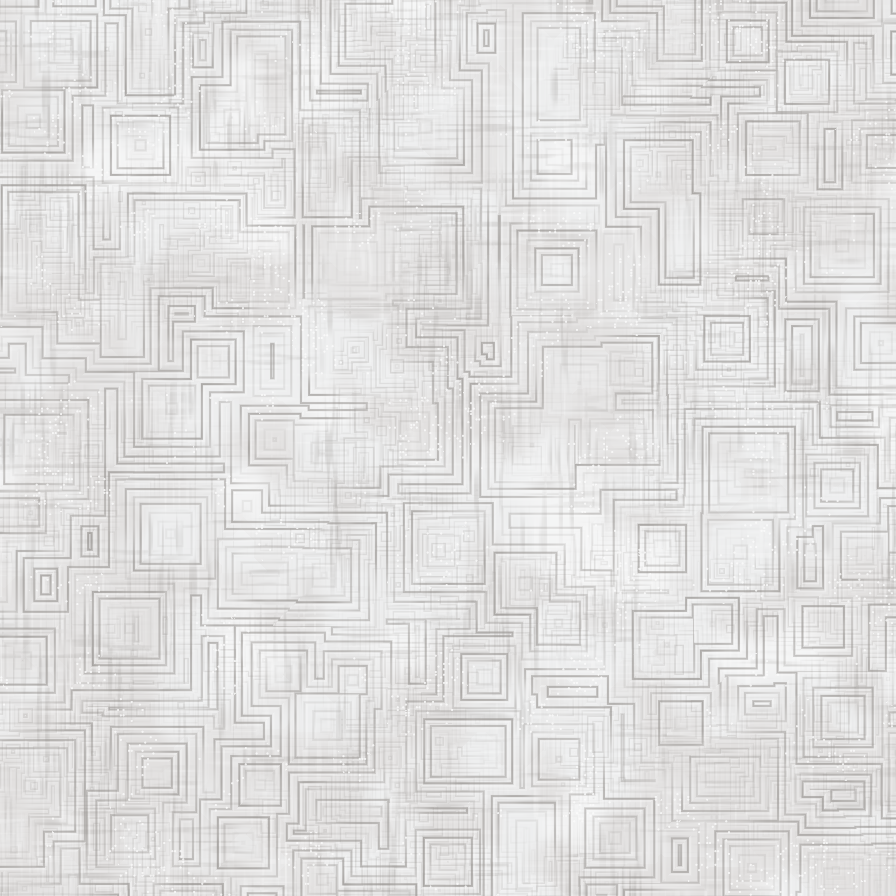
This pattern is drawn by a Shadertoy shader. Its source:

```glsl
// Pale embossed maze of nested squares with stepped outlines, fine fibres and white flecks.
#define BOX_GRID 9.0        // large boxes across the canvas
#define RING_PITCH 0.0094   // distance between nested outlines
#define LINE_WIDTH 0.0023   // thickness of the main outlines
#define LINE_DEPTH 0.95     // darkness of the main outlines
#define LIP_GAIN 0.5        // brightness of the lit lip beside them
#define DETAIL_DEPTH 0.33   // darkness of the small outlines
#define FIBRE_DEPTH 0.26    // darkness of the straight fibres
#define FLECK_GRID 330.0    // fleck cells across the canvas

const vec3 PAPER = vec3(0.886, 0.879, 0.876);
const vec3 PALE  = vec3(0.932, 0.935, 0.937);
const vec3 LINE  = vec3(0.605, 0.592, 0.580);
const vec3 WHITE = vec3(0.985);

float hash(vec2 p) {
    return fract(sin(dot(p, vec2(127.1, 311.7))) * 43758.55);
}

float noise(vec2 p) {
    vec2 i = floor(p), f = fract(p);
    f = f * f * (3.0 - 2.0 * f);
    vec2 e = vec2(1.0, 0.0);
    return mix(mix(hash(i), hash(i + e.xy), f.x),
               mix(hash(i + e.yx), hash(i + e.xx), f.x), f.y);
}

// Nearest scattered box: distance (x), random tint (y), outward normal (zw)
vec4 boxField(vec2 p, float grid, float seed) {
    vec2 q = p * grid, cell = floor(q);
    vec4 nearest = vec4(9.0, 0.0, 0.0, 0.0);
    for (int y = -2; y <= 2; y++)
    for (int x = -2; x <= 2; x++) {
        vec2 c = cell + vec2(x, y);
        vec2 centre = c + 0.5 + 0.8 * (vec2(hash(c + seed), hash(c + seed + 17.3)) - 0.5);
        float size = hash(c + seed + 41.7);
        float stretch = hash(c + seed + 63.1);
        vec2 halfSize = vec2(0.09 + 0.27 * size * size);
        halfSize.x += 0.12 * step(0.92, stretch);
        halfSize.y += 0.25 * step(stretch, 0.12);
        vec2 side = q - centre, away = abs(side) - halfSize;
        float d = max(away.x, away.y);
        vec2 normal = away.x > away.y ? vec2(sign(side.x), 0.0) : vec2(0.0, sign(side.y));
        if (d < nearest.x) nearest = vec4(d, hash(c + seed + 88.9), normal);
    }
    nearest.x /= grid;
    return nearest;
}

// Soft-edged stroke centred on d = 0
float stroke(float d, float width, float px) {
    float soft = max(0.35 * width, 0.6 * px);
    return 1.0 - smoothstep(0.5 * width - soft, 0.5 * width + soft, abs(d));
}

// Nested outlines: dark groove (x) and its bright lip (y), lit from the upper left
vec2 rings(vec2 p, vec4 box, float pitch, float width, float px) {
    float ring = floor(box.x / pitch);
    float centre = (ring + 0.5 + 0.3 * (hash(vec2(ring, 5.0)) - 0.5)) * pitch;
    float fade = smoothstep(0.2, 0.7, noise(p * 10.0 + ring * 7.7));
    float wear = mix(0.7, 1.0, noise(p * 70.0 + ring));
    float strength = mix(0.22, 1.0, fade) * mix(0.65, 1.0, hash(vec2(ring, 9.0))) * wear;
    float lit = dot(box.zw, vec2(1.0, -1.0));
    float offset = (box.x - centre) * lit;
    return strength * vec2(stroke(offset, width, px),
                           stroke(offset - 1.15 * width, width, px));
}

// Thin straight threads running along y, broken up along their length
float fibres(vec2 p) {
    float thread = smoothstep(0.55, 0.95, noise(p * vec2(330.0, 20.0)));
    return thread * smoothstep(0.3, 0.75, noise(p * vec2(24.0, 13.0) + 31.0));
}

void mainImage(out vec4 fragColor, in vec2 fragCoord) {
    float px = 1.0 / iResolution.y;
    vec2 p = fragCoord * px;

    vec4 large = boxField(p, BOX_GRID, 0.0);
    vec4 small = boxField(p, BOX_GRID * 2.4, 150.0);
    float inside = smoothstep(0.004, -0.002, large.x);

    // Cloudy paper, tinted box by box
    float cloud = 0.5 * noise(p * 9.0 + 3.0) + 0.5 * noise(p * 26.0);
    float tone = smoothstep(0.28, 0.78, cloud) + 0.4 * (small.y - 0.5)
               + inside * (0.6 * large.y - 0.12);
    vec3 color = mix(PAPER, PALE, clamp(tone, 0.0, 1.0));
    float glow = smoothstep(0.65, 0.9, noise(p * 11.0 + 57.0)) * smoothstep(0.35, 0.7, cloud);
    color = mix(color, WHITE, 0.5 * glow);

    // Fibres in both directions, dark and bright
    float dark = max(fibres(p), 0.85 * fibres(p.yx + 5.3));
    float bright = max(fibres(p + 9.1), 0.85 * fibres(p.yx + 13.7));
    color = mix(color, LINE, FIBRE_DEPTH * dark);
    color = mix(color, WHITE, 0.35 * bright);

    // Small outlines, in patches
    float patches = smoothstep(0.3, 0.65, noise(p * 12.0 + 71.0));
    vec2 fine = patches * rings(p + 4.0, small, 0.6 * RING_PITCH, 0.7 * LINE_WIDTH, px);
    color = mix(color, WHITE, 0.3 * fine.y);
    color = mix(color, LINE, DETAIL_DEPTH * fine.x);

    // Large outlines, faint within the boxes
    vec2 bold = rings(p, large, RING_PITCH, LINE_WIDTH, px) * mix(1.0, 0.25, inside);
    color = mix(color, WHITE, LIP_GAIN * bold.y);
    color = mix(color, LINE, LINE_DEPTH * bold.x);

    // Clustered white flecks
    vec2 fleckCell = floor(p * FLECK_GRID);
    float cluster = smoothstep(0.5, 0.85, noise(p * 20.0 + 23.0));
    float fleck = step(1.0 - 0.1 * cluster, hash(fleckCell + 0.5));
    fleck *= 1.0 - smoothstep(0.2, 0.6, length(fract(p * FLECK_GRID) - 0.5));
    color = mix(color, WHITE, 0.8 * fleck);

    fragColor = vec4(color, 1.0);
}
```
